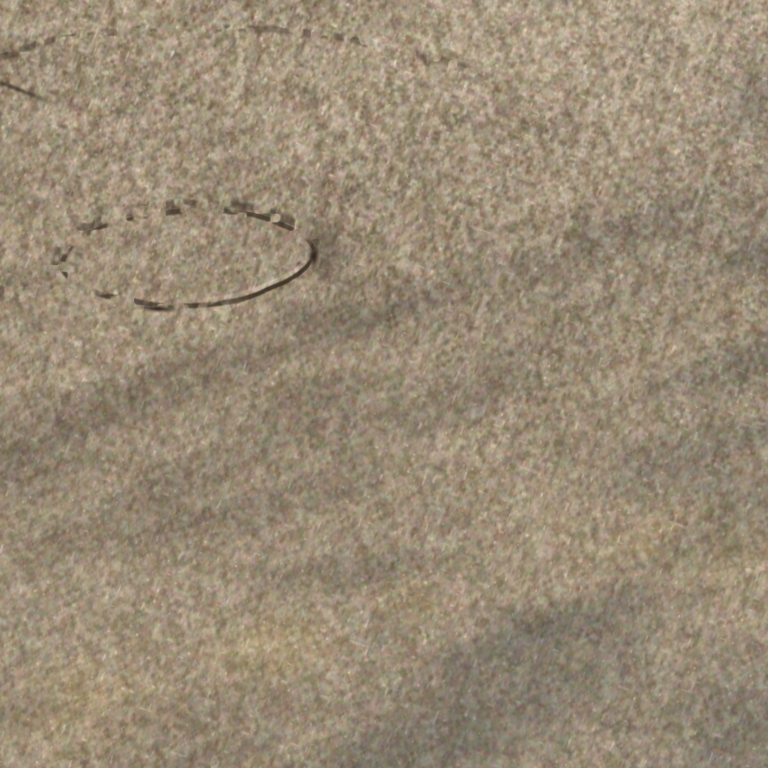
Write a Shadertoy shader that draws this texture.

```glsl
const vec3 SAND = vec3(0.618, 0.558, 0.472);
const vec3 TAN_PATCH = vec3(0.665, 0.590, 0.450);
const vec3 WARM_SHADE = vec3(0.435, 0.390, 0.335);
const vec3 COOL_SHADE = vec3(0.405, 0.395, 0.365);
const vec3 CRACK = vec3(0.170, 0.130, 0.100);
const float GRAIN_SCALE = 185.0;
const float GRAIN_CONTRAST = 0.18;
const float GRAIN_TINT = 0.055;
const float STREAK_ANGLE = 0.31;
const vec2 RING_CENTER = vec2(0.244, 0.664);
const vec2 RING_RADII = vec2(0.163, 0.061);
const float RING_TILT = 0.05;

// Soft shadows: centre, half length, half width
const int SHADOWS = 12;
const vec4 SHADOW[SHADOWS] = vec4[](
    vec4(0.48, 0.595, 0.12, 0.023), vec4(0.80, 0.685, 0.22, 0.048),
    vec4(0.27, 0.520, 0.24, 0.030), vec4(0.02, 0.400, 0.12, 0.045),
    vec4(0.32, 0.410, 0.18, 0.040), vec4(0.58, 0.480, 0.14, 0.028),
    vec4(1.00, 0.670, 0.06, 0.022), vec4(0.98, 0.530, 0.13, 0.032),
    vec4(0.68, 0.165, 0.13, 0.038), vec4(0.55, 0.020, 0.26, 0.055),
    vec4(0.98, 0.040, 0.14, 0.100), vec4(1.00, 0.870, 0.10, 0.045));
const float STRENGTH[SHADOWS] = float[](
    0.55, 0.45, 0.38, 0.50, 0.38, 0.38, 0.60, 0.50, 0.50, 0.60, 0.50, 0.38);

// Pale patches: centre, half size
const int PATCHES = 5;
const vec4 PATCH[PATCHES] = vec4[](
    vec4(0.54, 0.220, 0.045, 0.025), vec4(0.755, 0.132, 0.030, 0.016),
    vec4(0.10, 0.080, 0.090, 0.045), vec4(0.92, 0.290, 0.130, 0.050),
    vec4(0.36, 0.150, 0.080, 0.040));

float hash(vec2 p) {
    return fract(sin(dot(p, vec2(127.1, 311.7))) * 43758.5453);
}

float noise(vec2 p) {
    vec2 i = floor(p), f = fract(p);
    f = f * f * (3.0 - 2.0 * f);
    return mix(mix(hash(i), hash(i + vec2(1, 0)), f.x),
               mix(hash(i + vec2(0, 1)), hash(i + vec2(1, 1)), f.x), f.y);
}

float fbm(vec2 p) {
    float sum = 0.0, amp = 0.5;
    for (int i = 0; i < 4; i++) {
        sum += amp * noise(p);
        p = p * 2.03 + 17.3;
        amp *= 0.5;
    }
    return sum / 0.9375;
}

vec2 rotate(vec2 p, float a) {
    float c = cos(a), s = sin(a);
    return vec2(c * p.x + s * p.y, c * p.y - s * p.x);
}

float blob(vec2 p, vec2 halfSize) {
    p /= halfSize;
    return exp(-dot(p, p));
}

// Approximate signed distance to an ellipse
float ellipse(vec2 p, vec2 r) {
    float k = length(p / r);
    return k * (k - 1.0) / max(length(p / (r * r)), 0.001);
}

float line(float d, float halfWidth) {
    return 1.0 - smoothstep(halfWidth * 0.4, halfWidth * 1.6, abs(d));
}

void mainImage(out vec4 fragColor, in vec2 fragCoord) {
    vec2 p = fragCoord / iResolution.xy;
    vec2 warp = vec2(fbm(p * 13.0), fbm(p * 13.0 + 40.0)) - 0.5;

    // Ground tone and pale patches
    vec3 col = SAND * (1.0 + 0.16 * (fbm(p * vec2(7.0, 12.0) + 5.0) - 0.5));
    col += 0.05 * blob(p - vec2(0.90, 0.96), vec2(0.40, 0.20));
    float pale = 0.0;
    for (int i = 0; i < PATCHES; i++)
        pale = max(pale, blob(p + warp * 0.05 - PATCH[i].xy, PATCH[i].zw));
    col = mix(col, TAN_PATCH, 0.65 * pale);

    // Slanted soft shadows, cooler towards the lower right
    float light = 1.0;
    for (int i = 0; i < SHADOWS; i++) {
        vec2 q = rotate(p + warp * 0.045 - SHADOW[i].xy, STREAK_ANGLE);
        light *= 1.0 - STRENGTH[i] * blob(q, SHADOW[i].zw);
    }
    float streaks = fbm(rotate(p, STREAK_ANGLE) * vec2(4.0, 18.0) + 9.0);
    light *= 1.0 - 0.35 * smoothstep(0.48, 0.78, streaks) * smoothstep(0.85, 0.5, p.y);
    float cool = smoothstep(0.5, 1.3, p.x + 0.5 * (1.0 - p.y));
    col = mix(mix(WARM_SHADE, COOL_SHADE, cool), col, light);

    // Fine slanted grains, tint and bright flecks
    vec2 g = rotate(p, -0.35) * GRAIN_SCALE * vec2(1.0, 0.75);
    float grain = noise(g) - 0.5 + 0.6 * (noise(g * 1.9 + 31.0) - 0.5)
                + 0.5 * (noise(g * 0.47 + 73.0) - 0.5);
    float coarse = mix(0.85, 1.15, smoothstep(0.3, 0.9, p.y));
    float flecks = smoothstep(0.80, 0.97, noise(g * 0.9 + 151.0));
    vec3 tint = vec3(noise(g * 0.8 + 211.0), noise(g * 0.8 + 257.0),
                     noise(g * 0.8 + 307.0)) - 0.5;
    col += (0.6 + 0.4 * light) * (GRAIN_CONTRAST * coarse * grain + 0.10 * flecks);
    col += GRAIN_TINT * tint;

    // Sunken ring: solid lower right, crumbled elsewhere
    vec2 q = rotate(p - RING_CENTER, RING_TILT);
    float ring = ellipse(q + warp * 0.012, RING_RADII);
    float angle = atan(q.y / RING_RADII.y, q.x / RING_RADII.x);
    float solid = smoothstep(-1.9, -0.9, angle) * smoothstep(0.45, 0.05, angle);
    float crumbs = smoothstep(0.42, 0.68, noise(p * 95.0 + 12.0));
    float crack = line(ring, mix(0.0035, 0.0028, solid)) * mix(0.65 * crumbs, 0.75, solid);
    crack = max(crack, 0.45 * crumbs * line(ring - 0.008, 0.006) * step(0.0, q.y));
    crack = max(crack, 0.95 * blob(p + warp * 0.01 - vec2(0.408, 0.667), vec2(0.007, 0.015)));
    crack = max(crack, 0.90 * blob(p + warp * 0.01 - vec2(0.206, 0.599), vec2(0.020, 0.0035)));
    crack = max(crack, 0.30 * blob(p - vec2(0.425, 0.675), vec2(0.025, 0.035)));
    col += 0.10 * line(ring + 0.007, 0.003) * solid;

    // Faint outer arc and scratches at the left edge
    float arc = ellipse(p + warp * 0.02 - vec2(0.28, 0.86), vec2(0.36, 0.105));
    crack = max(crack, 0.38 * crumbs * line(arc, 0.005) * smoothstep(0.88, 0.93, p.y));
    vec2 scratch = rotate(p + warp * 0.01 - vec2(0.02, 0.885), -0.4);
    crack = max(crack, 0.60 * blob(scratch, vec2(0.040, 0.0035)));
    crack = max(crack, 0.45 * crumbs * blob(p - vec2(0.01, 0.622), vec2(0.045, 0.012)));
    col = mix(col, CRACK, crack);

    fragColor = vec4(clamp(col, 0.0, 1.0), 1.0);
}
```
